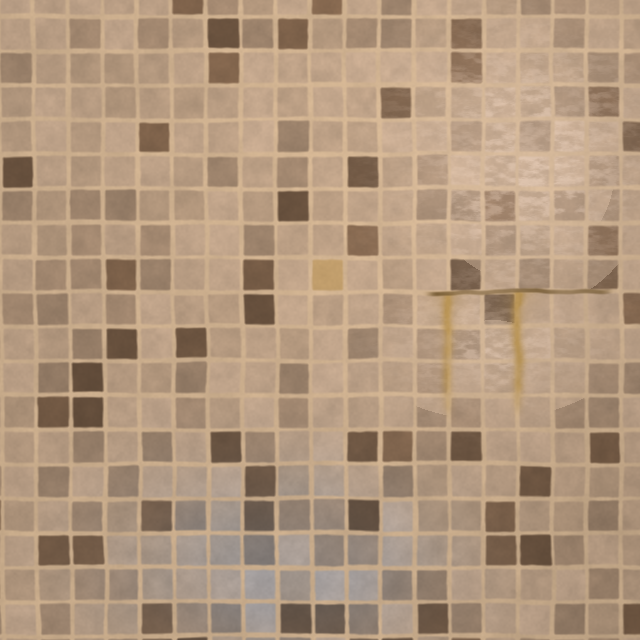
This texture is drawn by a Shadertoy shader. Its source:

```glsl
// Worn beige and brown mosaic wall tiles with pale grout, a damp glare, a bluish patch and rusty drips.

// Grid, in canvas units; tile sizes are in cells
const vec2 GRID_ORIGIN = vec2(0.051, 0.006);
const vec2 PITCH = vec2(0.0541, 0.0538);
const float SKEW = 0.009;
const float TILE_HALF = 0.438;
const float CORNER = 0.055;
const float EDGE_SOFTNESS = 0.045;

// Share of each tile tone
const float DARK_SHARE = 0.16;
const float MID_SHARE = 0.24;

const vec3 GROUT = vec3(0.80, 0.685, 0.555);
const vec3 LIGHT_LOW = vec3(0.68, 0.575, 0.475);
const vec3 LIGHT_HIGH = vec3(0.755, 0.645, 0.545);
const vec3 MID_TILE = vec3(0.61, 0.51, 0.42);
const vec3 DARK_TILE = vec3(0.43, 0.335, 0.255);
const vec3 GLARE = vec3(0.90, 0.80, 0.72);
const vec3 BLUE_TINT = vec3(0.84, 0.99, 1.22);
const vec3 RUST = vec3(0.70, 0.55, 0.28);
const vec3 CRACK = vec3(0.42, 0.32, 0.17);

// Wear, placed in grid cells
const float CRACK_ROW = 10.0;
const vec2 CRACK_SPAN = vec2(11.2, 16.9);
const float DRIP_FIRST_COLUMN = 12.0;
const float DRIP_SPACING = 2.0;
const int DRIP_COUNT = 2;
const float DRIP_LENGTH = 4.0;
const vec2 STAINED_TILE = vec2(8.0, 10.0);

float hash(vec2 p) {
    vec3 q = fract(vec3(p.xyx) * 0.1031);
    q += dot(q, q.yzx + 33.33);
    return fract((q.x + q.y) * q.z);
}

float noise(vec2 p) {
    vec2 i = floor(p), f = fract(p);
    f = f * f * (3.0 - 2.0 * f);
    return mix(mix(hash(i), hash(i + vec2(1, 0)), f.x),
               mix(hash(i + vec2(0, 1)), hash(i + vec2(1, 1)), f.x), f.y);
}

float fbm(vec2 p) {
    float sum = 0.0, amp = 0.5;
    for (int i = 0; i < 4; i++) {
        sum += amp * noise(p);
        p = p * 2.03 + 17.1;
        amp *= 0.5;
    }
    return sum;
}

float roundedBox(vec2 p, vec2 halfSize, float r) {
    vec2 d = abs(p) - halfSize + r;
    return length(max(d, 0.0)) + min(max(d.x, d.y), 0.0) - r;
}

// Soft elliptical spot
float spot(vec2 p, vec2 centre, vec2 radius) {
    vec2 d = (p - centre) / radius;
    return exp(-dot(d, d));
}

vec3 tileColor(vec2 id, float glare) {
    float kind = hash(id + 61.0), shade = hash(id + 137.0);
    float darkShare = DARK_SHARE * (1.0 - 0.75 * glare);
    vec3 light = mix(LIGHT_LOW, LIGHT_HIGH, shade);
    vec3 dark = DARK_TILE * (0.9 + 0.3 * shade);
    vec3 mid = MID_TILE * (0.95 + 0.12 * shade);
    return kind < darkShare ? dark : kind < darkShare + MID_SHARE ? mid : light;
}

void mainImage(out vec4 fragColor, in vec2 fragCoord) {
    vec2 uv = fragCoord / iResolution.xy;

    // Slightly skewed, hand-laid grid
    vec2 laid = uv - vec2(SKEW * (1.0 - uv.y) * (1.0 - uv.x), 0.0);
    vec2 grid = (laid - GRID_ORIGIN) / PITCH;
    grid += 0.07 * (vec2(noise(grid * 0.6), noise(grid * 0.6 + 40.0)) - 0.5);
    vec2 id = floor(grid);
    vec2 jitter = vec2(hash(id + 11.0), hash(id + 29.0)) - 0.5;
    vec2 local = fract(grid) - 0.5 - 0.035 * jitter;

    // Broad light and colour zones
    float glare = max(spot(uv, vec2(0.82, 0.74), vec2(0.17, 0.19)),
                      0.8 * spot(uv, vec2(0.77, 0.46), vec2(0.16, 0.09)));
    float blue = spot(uv, vec2(0.43, 0.11), vec2(0.24, 0.15));

    // Tile face with mottling and broken reflections
    float mottle = fbm(grid * 2.6 + 7.0 * hash(id));
    vec3 tile = tileColor(id, glare) * (0.93 + 0.15 * mottle);
    float ripple = smoothstep(0.3, 0.72, fbm(grid * vec2(3.0, 7.0) + 30.0 * hash(id + 5.0)));
    float shine = glare * (0.3 + 0.55 * ripple * (0.4 + 0.6 * hash(id + 83.0)));
    tile = mix(tile, GLARE, shine);
    tile *= mix(vec3(1.0), BLUE_TINT, blue * (0.5 + 0.5 * hash(id + 19.0)));
    float stained = 1.0 - step(0.5, distance(id, STAINED_TILE));
    tile = mix(tile, RUST * 1.12, 0.45 * stained);

    // Grout, with softened tile edges
    vec3 grout = GROUT * (0.94 + 0.12 * fbm(grid * 1.7 + 50.0));
    grout = mix(grout, GLARE, 0.25 * glare);
    float d = roundedBox(local, vec2(TILE_HALF) + 0.015 * jitter.yx, CORNER);
    d += 0.025 * (noise(grid * 5.0) - 0.5);
    float soft = max(EDGE_SOFTNESS, fwidth(grid.y));
    vec3 color = mix(tile, grout, smoothstep(-soft, soft, d));

    // Rusty drips running down from the crack
    float below = CRACK_ROW - grid.y;
    float drip = 0.0;
    for (int i = 0; i < DRIP_COUNT; i++) {
        float column = DRIP_FIRST_COLUMN + DRIP_SPACING * float(i);
        float off = grid.x - column + 0.15 * (noise(vec2(grid.y * 1.5, column)) - 0.5);
        drip += exp(-off * off * 45.0) + 0.4 * exp(-off * off * 4.0 - below * 1.2);
    }
    drip *= smoothstep(-0.1, 0.1, below) * (1.0 - smoothstep(0.6, 1.0, below / DRIP_LENGTH));
    color = mix(color, RUST, clamp(drip * (0.35 + 0.6 * fbm(grid * 3.0)), 0.0, 0.8));

    // Dark crack along one joint
    float crackLine = 1.0 - smoothstep(0.02, 0.1, abs(below + 0.08 * (noise(grid * 2.0) - 0.5)));
    float span = smoothstep(0.0, 0.5, grid.x - CRACK_SPAN.x) * smoothstep(0.0, 0.5, CRACK_SPAN.y - grid.x);
    color = mix(color, CRACK, crackLine * span * (0.5 + 0.5 * noise(grid * 1.3)));

    // Uneven room light and fine grain
    float light = 0.97 + 0.07 * spot(uv, vec2(0.6, 0.75), vec2(0.45)) - 0.07 * smoothstep(0.6, 1.1, uv.x) * (1.0 - uv.y);
    color *= light + 0.025 * (noise(uv * 260.0) - 0.5);
    fragColor = vec4(color, 1.0);
}
```
